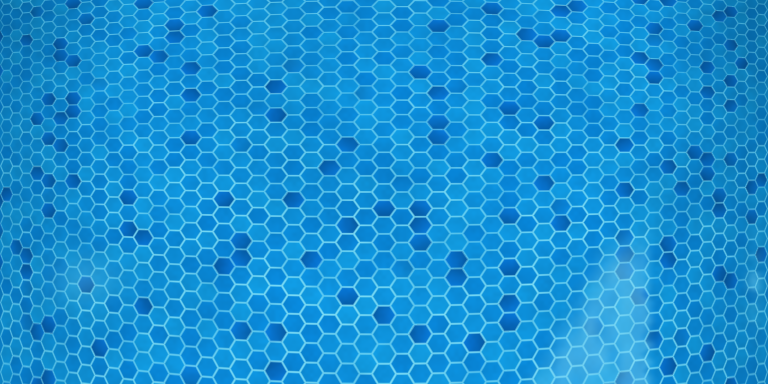
This pattern is drawn by a WebGL 1 fragment shader. Its source:

```glsl
precision highp float;
// Curved wall of glossy blue hexagonal tiles with pale grout and soft reflections.
uniform vec2 u_resolution;

const vec2 HEX_PERIOD = vec2(1.7320508, 1.0);
const float COLUMN_STEP = 0.0474;   // column spacing at the centre, in canvas heights
const float ROW_STEP = 0.0425;      // row spacing at the centre
const float WALL_RADIUS = 1.14;
const float ROW_GROWTH = 0.5;       // rows get taller towards the bottom
const float GROUT_HALF_WIDTH = 0.05;

float hash(vec2 p) {
  vec3 q = fract(vec3(p.xyx) * 0.1031);
  q += dot(q, q.yzx + 33.33);
  return fract((q.x + q.y) * q.z);
}

float valueNoise(vec2 p) {
  vec2 i = floor(p);
  vec2 f = fract(p);
  f = f * f * (3.0 - 2.0 * f);
  float low = mix(hash(i), hash(i + vec2(1.0, 0.0)), f.x);
  float high = mix(hash(i + vec2(0.0, 1.0)), hash(i + 1.0), f.x);
  return mix(low, high, f.y);
}

// Unrolls the bulging wall so that hexagons become regular, one row per unit.
vec2 unrollWall(vec2 p) {
  float x = clamp(p.x / WALL_RADIUS, -0.98, 0.98);
  float column = asin(x) * WALL_RADIUS / COLUMN_STEP;
  float y = 0.1 + (p.y - 0.1) * (1.0 + 0.15 * p.x * p.x);
  float row = -log(max(1.0 - ROW_GROWTH * y, 0.1)) / (ROW_GROWTH * ROW_STEP);
  return vec2(column * 0.5 * HEX_PERIOD.x, row);
}

// Offset from the centre of the nearest hexagon.
vec2 hexOffset(vec2 p) {
  vec2 halfPeriod = 0.5 * HEX_PERIOD;
  vec2 a = mod(p, HEX_PERIOD) - halfPeriod;
  vec2 b = mod(p - halfPeriod, HEX_PERIOD) - halfPeriod;
  return dot(a, a) < dot(b, b) ? a : b;
}

// Distance to the border of a flat-topped hexagon, positive inside.
float hexEdge(vec2 p) {
  p = abs(p);
  return 0.5 - max(p.y, dot(p, vec2(0.8660254, 0.5)));
}

vec3 tileColor(vec2 id, vec2 local, vec2 p) {
  vec3 deep = vec3(0.02, 0.49, 0.82);
  vec3 clear = vec3(0.07, 0.61, 0.87);
  vec3 dark = vec3(0.02, 0.39, 0.73);
  float tone = hash(id + 17.0);
  vec3 color = mix(deep, clear, 0.15 + 0.75 * tone);

  // Scattered dark tiles, densest in the upper middle
  float cluster = valueNoise(id * 0.16 + 40.0);
  float band = exp(-5.0 * (p.y - 0.12) * (p.y - 0.12));
  float chance = 0.03 + 0.17 * band * cluster;
  float pick = hash(id + 71.0);
  float darkness = 1.0 - smoothstep(chance, chance + 0.05, pick);
  color = mix(color, dark, 0.85 * darkness);

  // Uneven glaze inside each tile
  float angle = 6.2831853 * hash(id + 5.0);
  float slope = dot(local, vec2(cos(angle), sin(angle)));
  color *= 1.0 + slope * (0.05 + 0.22 * darkness);
  return color * (0.98 + 0.04 * valueNoise(p * 90.0));
}

// Soft elliptical patch of light
float glowPatch(vec2 p, vec2 center, vec2 size) {
  vec2 d = (p - center) / size;
  return exp(-dot(d, d));
}

// Window reflection with a slanted left side and rippled right side
float windowGlare(vec2 p) {
  float ripple = 0.02 * (valueNoise(vec2(p.x * 12.0, p.y * 45.0)) - 0.5);
  float left = 0.40 + 0.55 * (p.y + 0.5);
  float mask = smoothstep(left - 0.06, left + 0.06, p.x + ripple);
  mask *= 1.0 - smoothstep(0.67, 0.71, p.x + ripple);
  mask *= 1.0 - smoothstep(-0.2, -0.07, p.y);
  return mask * (0.65 + 0.5 * valueNoise(p * vec2(30.0, 14.0)));
}

void main() {
  vec2 p = (gl_FragCoord.xy - 0.5 * u_resolution) / u_resolution.y;
  vec2 wall = unrollWall(p);
  vec2 local = hexOffset(wall);
  vec2 id = floor((wall - local) / (0.5 * HEX_PERIOD) + 0.5);
  vec3 color = tileColor(id + 200.0, local, p);

  // Broad light, shaded sides and upper corners
  float side = smoothstep(0.55, 1.05, abs(p.x));
  float corner = side * smoothstep(-0.1, 0.5, p.y);
  color *= 1.0 - 0.10 * side - 0.10 * corner;
  color *= 0.96 + 0.08 * valueNoise(p * 4.0 + 9.0);

  // Grout, brightest low in the middle and worn unevenly
  float slant = 1.0 / sqrt(max(1.0 - p.x * p.x / (WALL_RADIUS * WALL_RADIUS), 0.2));
  float pixel = mix(1.0, slant, 0.6) / (u_resolution.y * ROW_STEP);
  float grout = 1.0 - smoothstep(GROUT_HALF_WIDTH - 0.75 * pixel,
                                 GROUT_HALF_WIDTH + 0.75 * pixel, hexEdge(local));
  float wear = 0.55 + 0.4 * valueNoise(wall * 0.7 + 60.0);
  float lit = 0.95 - 0.25 * side - 0.25 * smoothstep(-0.2, 0.5, p.y);
  color = mix(color, vec3(0.54, 0.90, 0.97), grout * wear * lit);

  // Reflections
  float glare = 0.42 * windowGlare(p);
  glare += 0.22 * glowPatch(p, vec2(-0.78, -0.23), vec2(0.08, 0.06));
  glare += 0.40 * glowPatch(p, vec2(0.965, -0.23), vec2(0.02, 0.09))
         * valueNoise(p * vec2(20.0, 60.0));
  color = mix(color, vec3(0.50, 0.85, 0.97), clamp(glare, 0.0, 1.0));
  gl_FragColor = vec4(color, 1.0);
}
```
